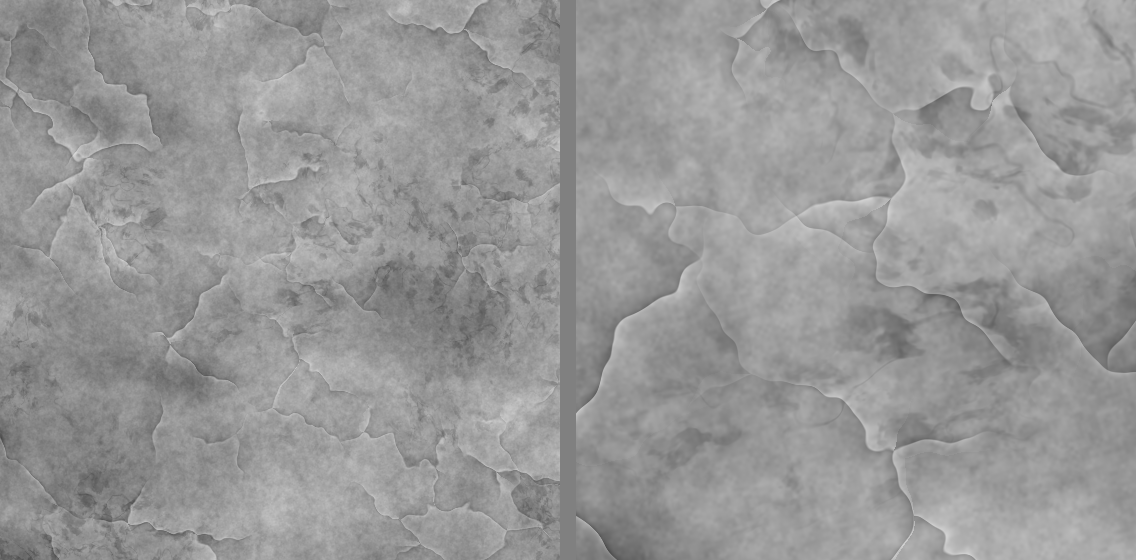
Left, the full canvas; right, a detail of the centre.
Write a Shadertoy shader that draws this texture.

```glsl
// Weathered grey slate: soft diagonal clouds and fine mineral grain, broken by
// flaked plates. Plates are warped cellular noise whose borders carry a pale lip
// on the raised side and a shadow on the lower side, fading in and out.

const float BASE_GREY = 0.6;
const vec2 GRAIN_DIR = vec2(0.8, -0.6);

vec2 hash2(vec2 p) {
    vec3 q = fract(p.xyx * vec3(0.1031, 0.1030, 0.0973));
    q += dot(q, q.yzx + 33.33);
    return fract((q.xx + q.yz) * q.zy);
}

float valueNoise(vec2 p) {
    vec2 cell = floor(p), f = fract(p);
    f = f * f * (3.0 - 2.0 * f);
    vec2 e = vec2(0.0, 1.0);
    float low = mix(hash2(cell).x, hash2(cell + e.yx).x, f.x);
    float high = mix(hash2(cell + e).x, hash2(cell + e.yy).x, f.x);
    return mix(low, high, f.y);
}

// Layered noise with mean 0.5; each octave is turned to hide the lattice.
float fbm(vec2 p, int octaves, float gain) {
    float sum = 0.0, weight = 1.0, total = 0.0;
    for (int i = 0; i < octaves; i++) {
        sum += weight * valueNoise(p);
        total += weight;
        weight *= gain;
        p = mat2(1.6, 1.2, -1.2, 1.6) * p + 17.3;
    }
    return sum / total;
}

// Coordinates along and across a direction, compressed along it.
vec2 alongGrain(vec2 p, vec2 dir, float stretch) {
    return vec2(dot(p, dir) / stretch, dot(p, vec2(-dir.y, dir.x)));
}

vec2 warp(vec2 p, float frequency, float amount) {
    vec2 q = p * frequency;
    vec2 offset = vec2(fbm(q + 3.1, 5, 0.58), fbm(q + 41.7, 5, 0.58));
    return p + amount * (offset - 0.5);
}

// Signed distance to the nearest cell border, positive on the raised cell.
float plateBorder(vec2 p) {
    vec2 home = floor(p), nearest = vec2(9.0), second = vec2(9.0);
    float nearestRank = 0.0, secondRank = 0.0;
    for (int y = -1; y <= 1; y++) {
        for (int x = -1; x <= 1; x++) {
            vec2 id = home + vec2(x, y);
            vec2 toSeed = id + 0.1 + 0.8 * hash2(id) - p;
            float rank = hash2(id + 71.0).y;
            if (dot(toSeed, toSeed) < dot(nearest, nearest)) {
                second = nearest;
                secondRank = nearestRank;
                nearest = toSeed;
                nearestRank = rank;
            } else if (dot(toSeed, toSeed) < dot(second, second)) {
                second = toSeed;
                secondRank = rank;
            }
        }
    }
    float d = dot(0.5 * (nearest + second), normalize(second - nearest));
    return nearestRank > secondRank ? d : -d;
}

// Light and shadow along flaked edges; visible only in scattered stretches.
float flakes(vec2 p, float scale, float width, float seed, float pixel) {
    vec2 q = alongGrain(warp(p + seed, 5.0, 0.19), GRAIN_DIR, 1.5);
    float border = plateBorder(q * scale) / scale;
    float d = abs(border);
    float raised = smoothstep(-pixel, pixel, border);
    float lip = 0.13 * exp(-d / width) + 0.045 * exp(-d / (width * 9.0));
    float shade = 0.12 * exp(-d / (width * 1.1)) + 0.035 * exp(-d / (width * 7.0));
    float visible = smoothstep(0.49, 0.66, fbm(p * 6.0 + seed * 7.0, 3, 0.5));
    return visible * mix(-shade, lip, raised);
}

// Hairline cracks along the middle contour of a noise field.
float hairlines(vec2 p, float frequency, float width) {
    float field = fbm(p * frequency, 4, 0.55);
    return 1.0 - smoothstep(0.0, width, abs(field - 0.5));
}

void mainImage(out vec4 fragColor, in vec2 fragCoord) {
    vec2 p = fragCoord / iResolution.y;
    float pixel = 1.0 / iResolution.y;
    vec2 soft = warp(p, 4.0, 0.12);

    // Broad clouds, pale horizontal streaks and dark stains
    float clouds = fbm(alongGrain(soft, GRAIN_DIR, 1.5) * 5.0 + 8.0, 4, 0.5) - 0.5;
    float mottling = fbm(soft * 19.0 + 5.0, 4, 0.65) - 0.5;
    float streak = smoothstep(0.66, 0.9, valueNoise(soft * vec2(3.0, 11.0) + 23.0));
    float stain = smoothstep(0.7, 0.95, valueNoise(soft * vec2(6.0, 9.0) + 61.0));
    float grey = BASE_GREY + 0.27 * clouds + 0.15 * mottling;
    grey += 0.055 * streak - 0.07 * stain;

    // Rough patches with pits and hairline cracks
    float rough = smoothstep(0.43, 0.64, fbm(p * 5.0 + 90.0, 4, 0.55));
    float pits = smoothstep(0.48, 0.3, fbm(soft * 48.0, 4, 0.65));
    grey -= (0.02 + 0.08 * rough) * pits;
    grey -= 0.055 * rough * hairlines(soft + 2.0, 15.0, 0.024);

    // Large and small flaked plates
    grey += flakes(p, 4.2, 0.0035, 1.7, pixel);
    grey += 0.8 * flakes(p, 9.0, 0.0025, 6.4, pixel);

    // Fine mineral grain
    grey += 0.15 * (fbm(p * 95.0 + 13.0, 3, 0.9) - 0.5);

    fragColor = vec4(vec3(clamp(grey, 0.0, 1.0)), 1.0);
}
```
